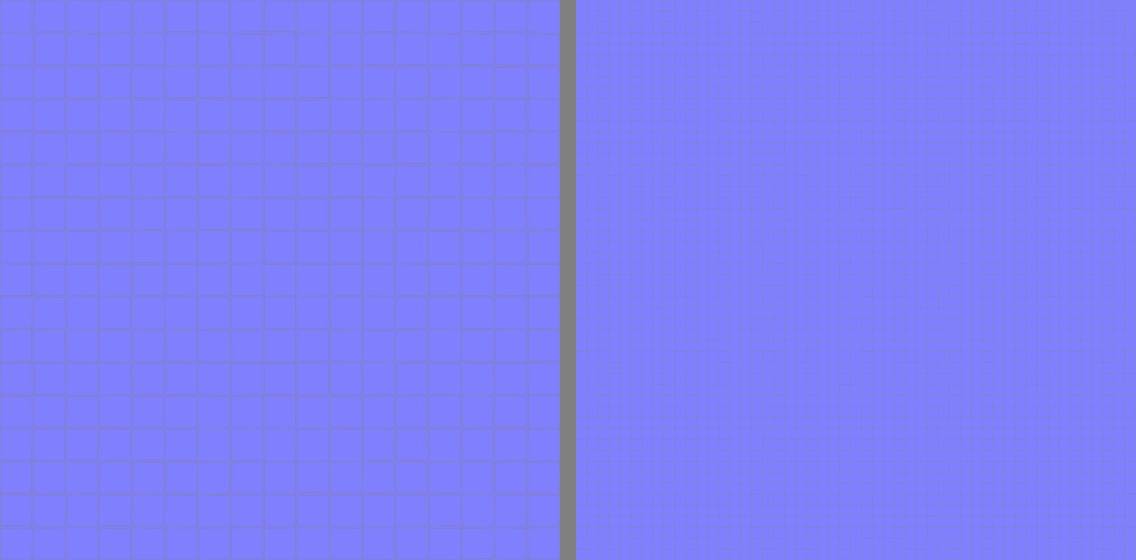
Left: one tile. Right: repeated 3 by 3.
A Shadertoy shader for this texture map:

```glsl
#define TILES 17.0         // repeats across and down
#define GAP 0.037          // mean half width of the groove, in tiles
#define GAP_JITTER 0.016   // spread of the groove width per side
#define TILT 0.018         // spread of the slope per side
#define RIM 0.014          // half width of the dark rim, in tiles
#define FACE_COLOR vec3(0.5, 0.5, 1.0)
#define GROOVE_COLOR vec3(0.5, 0.5, 0.93)
#define RIM_COLOR vec3(0.5, 0.5, 0.82)

// Three random values from a tile index and a side number
vec3 hash33(vec3 p) {
    p = fract(p * vec3(0.1031, 0.1030, 0.0973));
    p += dot(p, p.yxz + 33.33);
    return fract((p.xxy + p.yxx) * p.zyx);
}

// x: distance inside the tile's uneven outline, y: rim strength of the nearest side
vec2 unevenTile(vec2 local, vec2 tile) {
    vec2 nearest = vec2(1.0, 0.0);
    vec2 normal = vec2(1.0, 0.0);
    for (int side = 0; side < 4; side++) {
        vec3 rnd = hash33(vec3(tile + 1.0, float(side) * 7.0 + 3.0));
        float along = dot(local, vec2(-normal.y, normal.x));
        float inset = GAP + GAP_JITTER * (rnd.x - 0.5) + TILT * (rnd.y - 0.5) * along;
        float dist = 0.5 - dot(local, normal) - inset;

        // Wear fades the rim toward one end of the side
        float strength = clamp(0.35 + 0.65 * rnd.z + (rnd.y - 0.5) * along, 0.0, 1.0);
        if (dist < nearest.x) nearest = vec2(dist, strength);
        normal = vec2(-normal.y, normal.x);
    }
    return nearest;
}

void mainImage(out vec4 fragColor, in vec2 fragCoord) {
    vec2 grid = fragCoord / iResolution.xy * TILES;
    vec2 tile = mod(floor(grid), TILES);
    vec2 local = fract(grid) - 0.5;
    float pixel = TILES / min(iResolution.x, iResolution.y);

    vec2 edge = unevenTile(local, tile);

    // Flat face, shallow groove, darker rim between them
    float face = smoothstep(-0.5 * pixel, 0.5 * pixel, edge.x);
    float rim = 1.0 - smoothstep(RIM - 0.5 * pixel, RIM + 0.5 * pixel, abs(edge.x));
    vec3 color = mix(GROOVE_COLOR, FACE_COLOR, face);
    color = mix(color, RIM_COLOR, rim * edge.y);

    fragColor = vec4(color, 1.0);
}
```
